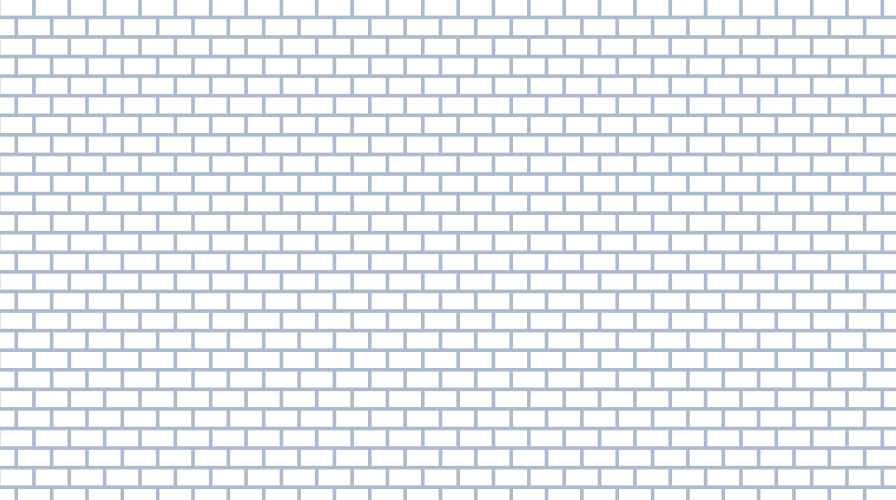
Give the GLSL for this pattern, as a Shadertoy shader.

```glsl
// A flat running-bond brick wall: white bricks between even blue-grey joints.
// Space is cut into courses, every other course slides by half a brick, and
// the distance to the nearest joint gives an anti-aliased line.

// Lengths are fractions of the canvas height.
const vec2 BRICK_PITCH = vec2(0.0707, 0.03915); // brick plus one joint
const vec2 BOND_ORIGIN = vec2(-0.0028, 0.0256); // crossing of two joint centres
const float JOINT_WIDTH = 0.0073;
const float BOND_SHIFT = 0.5;                   // slide of alternate courses
const vec3 BRICK_COLOR = vec3(1.0);
const vec3 JOINT_COLOR = vec3(0.67, 0.73, 0.81);

// Distance along each axis to the nearest joint centre line.
vec2 jointDistance(vec2 p) {
    vec2 cell = (p - BOND_ORIGIN) / BRICK_PITCH;
    cell.x += BOND_SHIFT * mod(floor(cell.y), 2.0);
    vec2 f = fract(cell);
    return min(f, 1.0 - f) * BRICK_PITCH;
}

void mainImage(out vec4 fragColor, in vec2 fragCoord) {
    float pixel = 1.0 / iResolution.y;
    vec2 d = jointDistance(fragCoord * pixel);

    // Share of the pixel covered by the upright and level joints
    vec2 cover = clamp((0.5 * JOINT_WIDTH - d) / pixel + 0.5, 0.0, 1.0);
    float joint = max(cover.x, cover.y);

    fragColor = vec4(mix(BRICK_COLOR, JOINT_COLOR, joint), 1.0);
}
```
